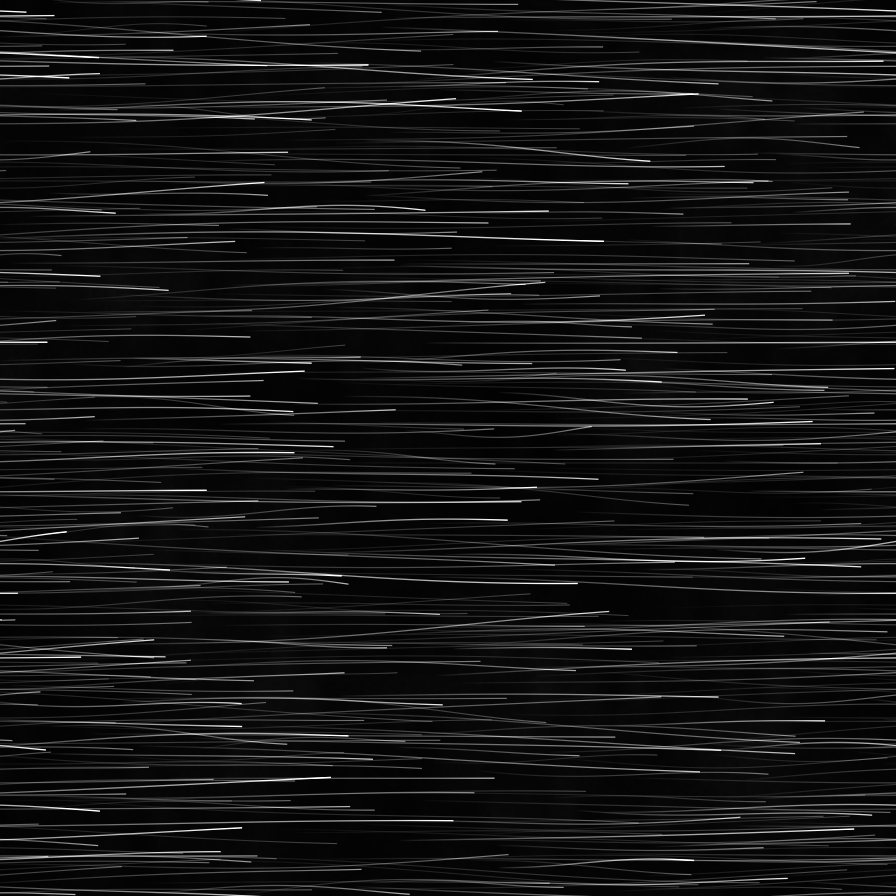
Reproduce this texture procedurally as a WebGL 2 fragment shader.

```glsl
#version 300 es
precision highp float;
// Fine pale hairs streaming sideways over a smudged black ground.
// Each row of a grid owns a set of gently bent hairs that fade in from
// the left and stop sharply at a bright right tip; neighbours overlap.
uniform vec2 u_resolution;
out vec4 outColor;

const float ROWS = 32.0;
const int HAIRS_PER_ROW = 13;

vec3 hash3(vec2 p) {
    vec3 q = vec3(dot(p, vec2(127.1, 311.7)),
                  dot(p, vec2(269.5, 183.3)),
                  dot(p, vec2(419.2, 371.9)));
    return fract(sin(q) * 43758.5453);
}

float valueNoise(vec2 p) {
    vec2 cell = floor(p);
    vec2 f = fract(p);
    f = f * f * (3.0 - 2.0 * f);
    float low = mix(hash3(cell).x, hash3(cell + vec2(1.0, 0.0)).x, f.x);
    float high = mix(hash3(cell + vec2(0.0, 1.0)).x, hash3(cell + 1.0).x, f.x);
    return mix(low, high, f.y);
}

// Share of a pixel covered by a line of the given half width
float lineCoverage(float offset, float halfWidth, float pixel) {
    float top = clamp(offset + 0.5 * pixel, -halfWidth, halfWidth);
    float bottom = clamp(offset - 0.5 * pixel, -halfWidth, halfWidth);
    return (top - bottom) / pixel;
}

// Brightness of one hair, wrapped around the left and right borders
float hair(vec2 uv, float row, float index, float pixel) {
    vec2 seed = vec2(mod(row, ROWS) + 3.0, index + 17.0);
    vec3 place = hash3(seed);
    vec3 form = hash3(seed + 57.3);

    float len = mix(0.2, 0.7, place.y);
    float along = fract(uv.x - place.x);
    float t = along / len;
    if (t > 1.0) return 0.0;

    // Mostly level, with a few steeper strands
    float tilt = 2.0 * form.x - 1.0;
    float slope = 0.06 * tilt * abs(tilt);
    float bend = 0.007 * (2.0 * form.y - 1.0);
    float y = (row + place.z) / ROWS + slope * (along - 0.5 * len)
            + bend * sin(t * 4.5 + form.x * 6.28);

    float strength = mix(0.2, 0.95, form.z * form.z);
    float fade = pow(t, 0.65) * (0.93 + 0.3 * smoothstep(0.8, 1.0, t));
    float tip = clamp((len - along) / pixel, 0.0, 1.0);
    float halfWidth = mix(0.00055, 0.00075, form.z);
    return strength * fade * tip * lineCoverage(uv.y - y, halfWidth, pixel);
}

void main() {
    vec2 uv = gl_FragCoord.xy / u_resolution;
    float pixel = 1.0 / u_resolution.y;

    // Smudged ground with faint grain
    float smudge = 0.6 * valueNoise(uv * vec2(7.0, 9.0))
                 + 0.4 * valueNoise(uv * vec2(38.0, 22.0) + 40.0);
    float grain = valueNoise(uv * 220.0 + 90.0);
    float light = 0.008 + 0.034 * smudge * smudge + 0.012 * grain * smudge;

    // Hairs from this row and the two beside it
    float row = floor(uv.y * ROWS);
    for (int r = -1; r <= 1; r++) {
        for (int i = 0; i < HAIRS_PER_ROW; i++) {
            float glow = hair(uv, row + float(r), float(i), pixel);
            light += glow * (1.0 - 0.5 * light);
        }
    }

    outColor = vec4(vec3(min(light, 1.0)), 1.0);
}
```
